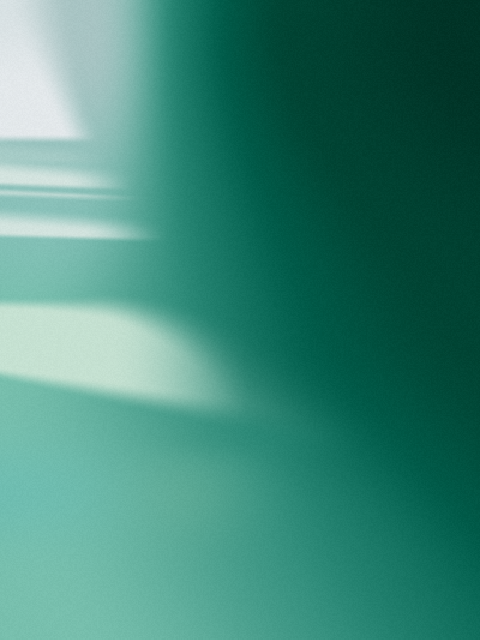
Give the GLSL for this background, as a Shadertoy shader.

```glsl
#define MINT vec3(0.47, 0.75, 0.68)
#define TEAL vec3(0.17, 0.54, 0.47)
#define EMERALD vec3(0.00, 0.37, 0.30)
#define FOREST vec3(0.00, 0.27, 0.205)
#define DEEP vec3(0.00, 0.20, 0.15)
#define MIST vec3(0.67, 0.77, 0.77)
#define WHITE vec3(0.89, 0.91, 0.92)
#define CREAM vec3(0.79, 0.89, 0.83)
#define LAGOON vec3(0.42, 0.74, 0.70)
#define SAGE vec3(0.44, 0.70, 0.60)
#define GRAIN_CELLS 400.0
#define GRAIN_STRENGTH 0.022

// Falls softly from 1 to 0 around an edge
float below(float value, float edge, float softness) {
    return 1.0 - smoothstep(edge - softness, edge + softness, value);
}

float glow(vec2 p, vec2 centre, vec2 radius) {
    vec2 q = (p - centre) / radius;
    return exp(-dot(q, q));
}

float hash(vec2 cell) {
    vec3 q = fract(vec3(cell.xyx) * 0.1031);
    q += dot(q, q.yzx + 33.33);
    return fract((q.x + q.y) * q.z);
}

// Lower edge of the beam, where the wall meets the floor
float floorLine(float x) {
    return 0.584 + 0.13 * x;
}

// Shade ramp: steep on the wall, wide on the floor
vec3 shade(vec2 p) {
    float blur = 0.05 + 0.22 * p.x * p.x;
    float onFloor = smoothstep(-blur, blur, p.y - floorLine(p.x));
    float wallCentre = 0.345 + 0.22 * p.y * p.y;
    float wallWidth = 0.105 + 0.12 * smoothstep(0.05, 0.6, p.y);
    float floorCentre = 0.36 + 0.40 * p.y * p.y;
    float floorWidth = 0.26 + 0.11 * p.y;
    float s = (p.x - mix(wallCentre, floorCentre, onFloor)) / mix(wallWidth, floorWidth, onFloor);
    vec3 color = mix(MINT, TEAL, smoothstep(-1.7, 0.3, s));
    color = mix(color, EMERALD, smoothstep(-0.3, 1.3, s));
    color = mix(color, FOREST, smoothstep(0.7, 2.5, s));
    return mix(color, DEEP, smoothstep(1.8, 6.0, s));
}

// Streak: x = lower edge, y = thickness, z = reach, w = strength
float streak(vec2 p, vec4 shape) {
    float along = p.x / shape.z;
    float bottom = shape.x + 0.008 * along;
    float top = bottom - shape.y * (1.0 - 0.35 * along);
    float body = smoothstep(top - 0.2 * shape.y, top + 0.6 * shape.y, p.y);
    body *= below(p.y, bottom, 0.005);
    return shape.w * body * (1.0 - smoothstep(0.45, 1.0, along));
}

// Bright pane with a curved right side, sharper toward its foot
float pane(vec2 p) {
    float side = 0.085 + 0.09 * pow(p.y / 0.22, 1.4);
    float body = below(p.x, side, mix(0.07, 0.04, smoothstep(0.0, 0.2, p.y)));
    float glare = mix(0.8, 1.0, smoothstep(0.0, 0.14, p.y));
    return glare * body * below(p.y, 0.217, 0.008);
}

// Broad beam whose upper edge bends downward
float beam(vec2 p) {
    float top = 0.474 + 0.02 * p.x + 0.8 * pow(max(p.x - 0.2, 0.0), 1.8);
    float body = 1.0 - below(p.y, top, 0.010 + 0.25 * p.x * p.x);
    body *= below(p.y, floorLine(p.x), 0.010 + 0.035 * p.x);
    float fade = 1.0 - smoothstep(0.22, 0.62, p.x);
    float tail = 0.18 * (1.0 - smoothstep(0.45, 0.88, p.x));
    return body * max(fade, tail);
}

void mainImage(out vec4 fragColor, in vec2 fragCoord) {
    // x runs right, y runs down from the top
    vec2 p = fragCoord / iResolution.xy;
    p.y = 1.0 - p.y;

    vec3 color = shade(p);

    // Soft tints on the lower floor
    color = mix(color, LAGOON, 0.7 * glow(p, vec2(0.0, 0.77), vec2(0.3, 0.08)));
    color = mix(color, SAGE, 0.35 * glow(p, vec2(0.38, 0.77), vec2(0.14, 0.08)));
    color = mix(color, TEAL, 0.40 * glow(p, vec2(0.52, 0.685), vec2(0.14, 0.03)));

    // Pale mist in the upper left, with a cool haze lower down
    float haze = below(p.x, 0.25, 0.14) * below(p.y, 0.42, 0.10);
    color = mix(color, mix(LAGOON, MIST, 0.45), 0.75 * haze);
    float mist = below(p.x, 0.27, 0.085) * below(p.y, 0.23, 0.17);
    color = mix(color, MIST, 0.92 * mist);

    // Window light
    color = mix(color, WHITE, pane(p));
    vec4 streaks[4] = vec4[4](
        vec4(0.250, 0.030, 0.24, 0.25),
        vec4(0.288, 0.040, 0.29, 0.92),
        vec4(0.305, 0.010, 0.31, 0.65),
        vec4(0.368, 0.040, 0.36, 0.92));
    for (int i = 0; i < 4; i++) {
        color = mix(color, mix(WHITE, CREAM, 0.4), streak(p, streaks[i]));
    }
    color = mix(color, CREAM, 0.95 * beam(p));

    // Fine grain
    float aspect = iResolution.y / iResolution.x;
    vec2 cell = floor(p * vec2(1.0, aspect) * GRAIN_CELLS);
    color += GRAIN_STRENGTH * (hash(cell) - 0.5);

    fragColor = vec4(color, 1.0);
}
```
